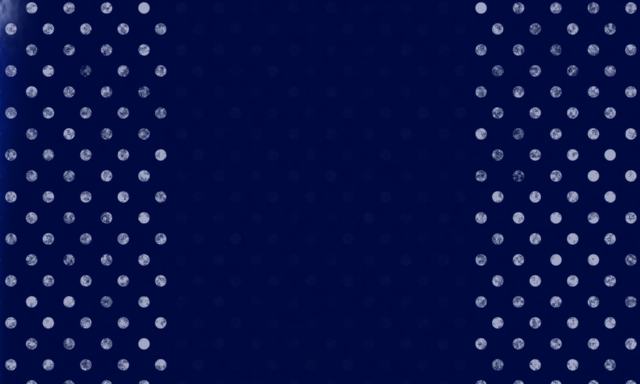
Reproduce this pattern procedurally as a WebGL 2 fragment shader.

```glsl
#version 300 es
precision highp float;
// Staggered rows of worn pale dots on deep navy, nearly hidden by a plain
// central panel, with a scuffed glow down the left edge. Dots come from a
// repeated lattice; the wear is value noise biased by soft round patches.

uniform vec2 u_resolution;
out vec4 fragColor;

// Lengths are in canvas heights, with y measured down from the top.
const float CANVAS_WIDTH = 1.6696;
const vec2 DOT_STEP = vec2(0.0977, 0.05467);
const float FIRST_ROW = 0.0207;
const float EVEN_START = 0.0826;
const float ODD_START = 0.0285;
const float DOT_RADIUS = 0.0148;
const float PANEL_LEFT = 0.438;
const float PANEL_RIGHT = 1.236;

const vec3 NAVY = vec3(0.0, 0.038, 0.25);
const vec3 INK = vec3(0.635, 0.655, 0.775);
const vec3 EDGE_BLUE = vec3(0.02, 0.10, 0.43);
const vec3 SCUFF = vec3(0.50, 0.55, 0.72);

// Soft patches: centre, radius, added ink (negative means more wear).
const int PATCH_COUNT = 11;
const vec4 PATCHES[PATCH_COUNT] = vec4[](
    vec4(1.59, 0.43, 0.09, 0.65), vec4(1.46, 0.63, 0.13, 0.32),
    vec4(0.36, 0.29, 0.06, -0.36), vec4(0.224, 0.185, 0.03, -0.45),
    vec4(1.44, 0.13, 0.08, -0.25), vec4(0.19, 0.67, 0.05, -0.28),
    vec4(1.37, 0.43, 0.08, -0.22), vec4(0.376, 0.02, 0.03, 0.65),
    vec4(1.254, 0.02, 0.03, 0.5), vec4(0.376, 0.895, 0.03, 0.65),
    vec4(0.11, 0.85, 0.05, 0.42));

float hash(vec2 p) {
    vec3 q = fract(p.xyx * 0.1031);
    q += dot(q, q.yzx + 33.33);
    return fract((q.x + q.y) * q.z);
}

float valueNoise(vec2 p) {
    vec2 cell = floor(p), f = fract(p);
    f = f * f * (3.0 - 2.0 * f);
    float low = mix(hash(cell), hash(cell + vec2(1, 0)), f.x);
    float high = mix(hash(cell + vec2(0, 1)), hash(cell + vec2(1, 1)), f.x);
    return mix(low, high, f.y);
}

float fbm(vec2 p) {
    float sum = 0.0, amplitude = 0.5;
    for (int i = 0; i < 4; i++) {
        sum += amplitude * valueNoise(p);
        p = p * 2.03 + 17.0;
        amplitude *= 0.5;
    }
    return sum / 0.9375;
}

// Centre of the lattice dot nearest to p.
vec2 nearestDot(vec2 p) {
    float row = floor((p.y - FIRST_ROW) / DOT_STEP.y + 0.5);
    float start = mix(EVEN_START, ODD_START, mod(row, 2.0));
    float column = floor((p.x - start) / DOT_STEP.x + 0.5);
    return vec2(start, FIRST_ROW) + vec2(column, row) * DOT_STEP;
}

float patchBias(vec2 p) {
    float bias = 0.0;
    for (int i = 0; i < PATCH_COUNT; i++) {
        vec2 d = (p - PATCHES[i].xy) / PATCHES[i].z;
        bias += PATCHES[i].w * exp(-dot(d, d));
    }
    return bias;
}

// Ink left on a dot: speckled grain, patches and a per-dot variation.
float inkAmount(vec2 p, vec2 centre) {
    float grain = (fbm(p * 135.0) - 0.5) * 1.35;
    float variation = (hash(floor(centre * 460.0 + 40.0)) - 0.5) * 0.32;
    return clamp(0.74 + grain + variation + patchBias(centre), 0.06, 1.0);
}

float panelMask(float x, float blur) {
    return smoothstep(-blur, blur, x - PANEL_LEFT)
         * smoothstep(-blur, blur, PANEL_RIGHT - x);
}

// Blue haze along the left side and a pale scuff in the upper corner.
vec3 addEdgeGlow(vec3 colour, vec2 p) {
    float rough = fbm(p * vec2(90.0, 45.0));
    float fade = 1.0 - smoothstep(0.15, 0.85, p.y);
    float reach = mix(0.008, 0.030, fade);
    float haze = exp(-p.x / reach) * (0.35 + 0.65 * fade);
    colour = mix(colour, EDGE_BLUE, clamp(haze * (0.4 + 1.1 * rough), 0.0, 1.0));
    float corner = exp(-pow(p.x / 0.045, 2.0) - pow(p.y / 0.085, 2.0));
    return mix(colour, SCUFF, clamp(corner * (0.15 + rough), 0.0, 0.9));
}

void main() {
    vec2 uv = gl_FragCoord.xy / u_resolution;
    vec2 p = vec2(uv.x * CANVAS_WIDTH, 1.0 - uv.y);
    float pixel = 1.0 / u_resolution.y;

    // Background, very slightly mottled
    vec3 colour = NAVY + (fbm(p * 60.0) - 0.5) * vec3(0.0, 0.006, 0.016);
    colour = addEdgeGlow(colour, p);

    // Dots, dimmed to a trace inside the panel
    vec2 centre = nearestDot(p);
    float dotMask = 1.0 - smoothstep(-pixel, pixel, length(p - centre) - DOT_RADIUS);
    float trace = 0.015 + 0.025 * hash(floor(centre * 300.0));
    float strength = mix(1.0, trace, panelMask(p.x, pixel));
    colour = mix(colour, INK, dotMask * strength * inkAmount(p, centre));

    fragColor = vec4(colour, 1.0);
}
```
